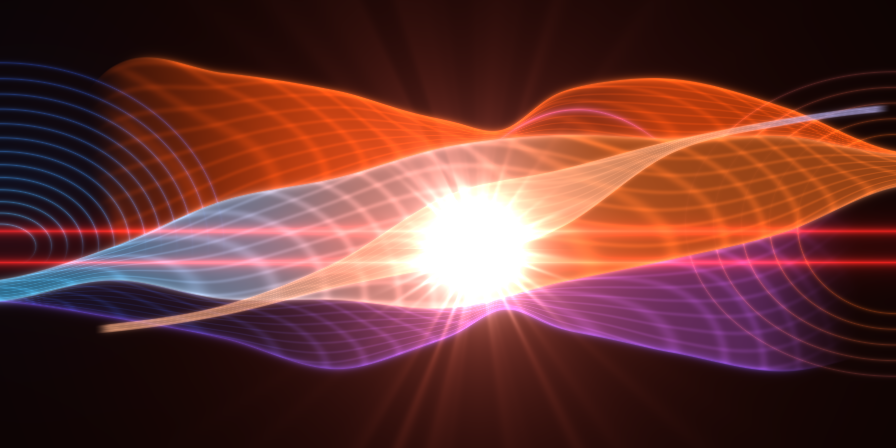
This background is drawn by a Shadertoy shader. Its source:

```glsl
// Glowing blue and orange woven ribbons crossing a white star flare on black.
#define STAR vec2(1.068, 0.445)
#define EDGE_SOFTNESS 0.003
#define EDGE_GLOW 0.006
#define BEAM_HIGH 0.484
#define BEAM_LOW 0.414
#define RAY_STRENGTH 0.30

const vec3 CYAN = vec3(0.22, 0.62, 0.82);
const vec3 BLUE = vec3(0.10, 0.24, 0.62);
const vec3 ORANGE = vec3(0.88, 0.39, 0.12);
const vec3 PEACH = vec3(0.98, 0.68, 0.52);
const vec3 LILAC = vec3(0.68, 0.65, 0.88);
const vec3 PURPLE = vec3(0.30, 0.16, 0.42);

float hash(float n) { return fract(sin(n * 91.7) * 4375.5); }

float noise(float x) {
    float f = fract(x);
    return mix(hash(floor(x)), hash(floor(x) + 1.0), f * f * (3.0 - 2.0 * f));
}

// Smooth spline through nine heights, evenly spaced over x = 0..2
float curve(float k[9], float x) {
    float u = clamp(x * 4.0, 0.0, 7.999);
    int i = int(u);
    float f = fract(u);
    float a = k[max(i - 1, 0)], b = k[i], c = k[i + 1], d = k[min(i + 2, 8)];
    return b + 0.5 * f * (c - a + f * (2.0 * a - 5.0 * b + 4.0 * c - d
         + f * (3.0 * (b - c) + d - a)));
}

float fill(float y, float low, float high) {
    return smoothstep(-EDGE_SOFTNESS, EDGE_SOFTNESS, y - low)
         * smoothstep(-EDGE_SOFTNESS, EDGE_SOFTNESS, high - y);
}

float glow(float d, float width) { return exp(-abs(d) / width); }

float strands(float u) { return pow(0.5 + 0.5 * cos(6.2832 * u), 6.0); }

// Two crossing families of threads spanning a sheet
float weave(float x, float y, float low, float high) {
    float t = (y - low) / max(high - low, 0.03);
    return 0.5 * strands(t * 7.0 + 1.2 * sin(x * 5.0))
         + 0.6 * strands(x * 9.0 + t * t * 2.2 + 0.6 * sin(x * 7.0));
}

float ellipseLine(vec2 q, vec2 r, float width) {
    float l = length(q / r);
    return glow((l - 1.0) * l / max(length(q / (r * r)), 0.01), width);
}

void mainImage(out vec4 fragColor, in vec2 fragCoord) {
    vec2 p = fragCoord / iResolution.y;
    float x = p.x, y = p.y;
    vec2 q = p - STAR;
    float r = length(q);

    // Ribbon outlines; the outer sheets pinch together beside the star
    float pinch = 0.053 * exp(-pow((x - 1.125) / 0.09, 2.0));
    float mainTop = curve(float[9](.375, .448, .552, .602, .672, .698, .690, .695, .654), x);
    float mainLow = curve(float[9](.328, .375, .333, .331, .313, .370, .422, .482, .583), x);
    float bandTop = curve(float[9](.258, .276, .318, .414, .563, .620, .685, .734, .766), x);
    float bandLow = curve(float[9](.245, .260, .297, .359, .411, .492, .659, .721, .753), x);
    float upper = curve(float[9](.53, .85, .836, .797, .737, .80, .823, .760, .661), x) - pinch;
    float lower = curve(float[9](.328, .292, .245, .177, .24, .26, .214, .172, .219), x) + pinch;

    // Dark backdrop with a red haze
    vec3 col = vec3(0.025, 0.008, 0.008) + vec3(0.34, 0.06, 0.035) * exp(-r * 2.3);
    col += vec3(0.0, 0.04, 0.10) * smoothstep(0.5, 0.0, x) * glow(y - 0.6, 0.2);

    // Looping threads at both ends
    for (int i = 0; i < 13; i++) {
        float t = float(i) / 12.0;
        vec2 radii = vec2(mix(0.08, 0.50, t), mix(0.05, 0.41, t * (0.8 + 0.2 * t)));
        float line = ellipseLine(p - vec2(0.0, 0.45), radii, 0.003);
        col += mix(CYAN, BLUE, t) * line * 0.55 * smoothstep(0.40, 0.50, y);
    }
    for (int i = 0; i < 5; i++) {
        float t = float(i) / 4.0;
        float line = ellipseLine(p - vec2(2.0, 0.50), vec2(0.22 + 0.25 * t, 0.20 + 0.14 * t), 0.003);
        col += mix(ORANGE, PURPLE, t * 0.5) * line * 0.35;
    }

    // Upper orange sheet
    float hollow = 1.0 - 0.62 * exp(-pow((x - 1.28) / 0.14, 2.0));
    float light = smoothstep(0.18, 0.75, x) * hollow;
    float inside = fill(y, mainTop, upper) * smoothstep(0.19, 0.30, x);
    float threads = weave(x, y, mainTop, upper);
    col += inside * vec3(0.60, 0.20, 0.025) * (0.25 + 0.70 * light + 0.32 * threads);
    col += ORANGE * glow(y - upper, EDGE_GLOW) * 0.6 * smoothstep(0.25, 0.42, x);
    float arch = 0.755 - 2.2 * pow(x - 1.29, 2.0);
    col += PURPLE * glow(y - arch, 0.005) * smoothstep(0.22, 0.1, abs(x - 1.29));

    // Lower violet sheet
    inside = fill(y, lower, mainLow) * smoothstep(1.93, 1.65, x);
    threads = weave(x, y, lower, mainLow);
    vec3 violet = mix(BLUE * 0.6, PURPLE, smoothstep(0.3, 1.0, x));
    light = mix(0.25, 0.75, smoothstep(0.5, 1.1, x));
    col += inside * violet * (light + 0.5 * threads);
    col += vec3(0.32, 0.22, 0.70) * glow(y - lower, EDGE_GLOW) * 0.7 * smoothstep(1.9, 1.65, x);

    // Main ribbon, cyan through pink to orange
    vec3 tint = mix(CYAN, vec3(0.58, 0.66, 0.80), smoothstep(0.15, 0.55, x));
    tint = mix(tint, vec3(0.91, 0.61, 0.58), smoothstep(0.5, 0.85, x));
    tint = mix(tint, ORANGE, smoothstep(0.95, 1.4, x));
    inside = fill(y, mainLow, mainTop);
    threads = weave(x, y, mainLow, mainTop);
    col = mix(col, tint * (0.74 + 0.32 * threads), inside * 0.88);
    vec3 rim = mix(tint, vec3(1.0, 0.85, 0.78), 0.45);
    col += rim * (glow(y - mainTop, EDGE_GLOW) + glow(y - mainLow, EDGE_GLOW)) * 0.42;

    // Pale twisting band
    float ends = smoothstep(0.21, 0.25, x) * smoothstep(1.99, 1.95, x);
    tint = mix(PEACH, LILAC, smoothstep(1.55, 1.85, x));
    inside = fill(y, bandLow, bandTop) * ends;
    threads = weave(x, y, bandLow, bandTop);
    col = mix(col, tint * (0.88 + 0.15 * threads), inside * 0.66);
    col += tint * (glow(y - bandTop, 0.004) + glow(y - bandLow, 0.004)) * 0.25 * ends;

    // Horizontal red beams
    float beams = glow(y - BEAM_HIGH, 0.007) + glow(y - BEAM_LOW, 0.007);
    float haze = glow(y - BEAM_HIGH, 0.03) + glow(y - BEAM_LOW, 0.03);
    col += vec3(0.62, 0.07, 0.06) * beams + vec3(0.16, 0.015, 0.015) * haze;
    col += vec3(0.25, 0.22, 0.20) * beams * exp(-abs(q.x) * 2.5);

    // Star flare and its rays
    float angle = atan(q.x, abs(q.y));
    float rays = pow(noise(angle * 13.0 + 20.0 + 40.0 * step(0.0, q.y)), 3.0);
    col += vec3(0.9, 0.38, 0.27) * rays * RAY_STRENGTH * exp(-r * 2.2) * smoothstep(1.2, 0.2, abs(angle));
    col += vec3(0.75, 0.52, 0.46) * exp(-r * 6.5);
    col += vec3(1.5, 1.4, 1.35) * exp(-pow(r / (0.095 + 0.035 * rays), 2.0));

    fragColor = vec4(clamp(col, 0.0, 1.0), 1.0);
}
```
